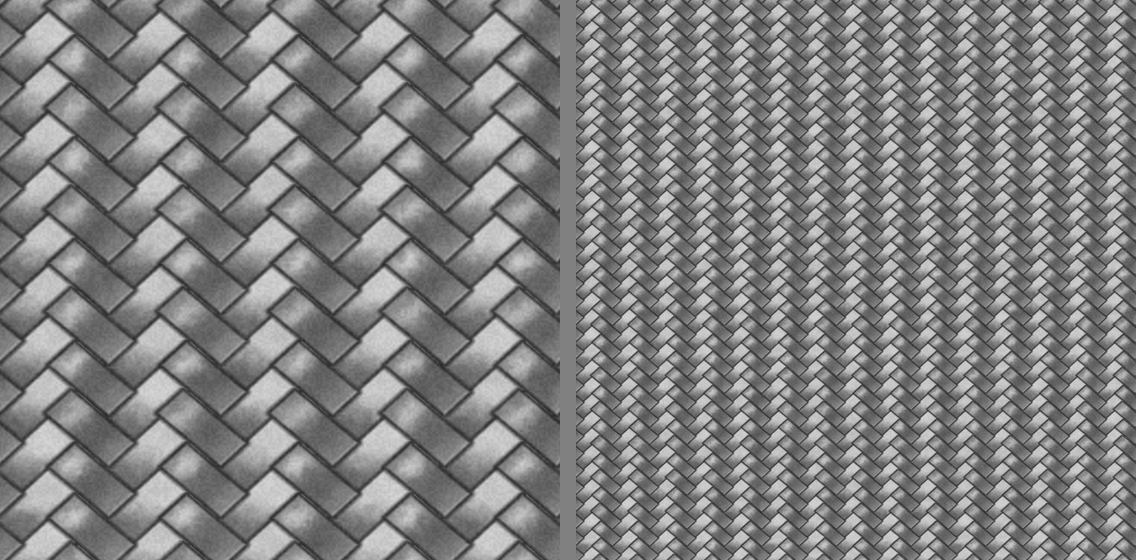
Left, the tile; right, the same tile 3 across and 3 down.
This texture is drawn by a WebGL 1 fragment shader. Its source:

```glsl
precision highp float;
// Grey metal basket weave: glossy straps rise to the right, darker ones fall
// across them, each passing over two and under two. The diagonal band coordinates
// come from whole repeat counts, so the weave and its wrapped noise tile.

#define COLUMNS 5.0
#define ROWS 11.0
#define STRAP_HALF 0.455
#define STRAP_TILT 0.04
#define GAP_GREY 0.20
#define DARK_GREY 0.385
#define MID_GREY 0.50
#define LIGHT_GREY 0.775
#define SHADOW_WIDTH 0.17
#define EDGE_SOFT 0.05
#define GRAIN 0.075
#define VARIATION 0.04

uniform vec2 u_resolution;

float hash(vec2 p) {
  vec3 q = fract(p.xyx * 0.1031);
  q += dot(q, q.yzx + 33.33);
  return fract((q.x + q.y) * q.z);
}

// Value noise that wraps after a whole number of cells
float wrapNoise(vec2 uv, float cells) {
  vec2 p = uv * cells, i = floor(p), f = fract(p);
  f = f * f * (3.0 - 2.0 * f);
  vec2 a = mod(i, cells), b = mod(i + 1.0, cells);
  return mix(mix(hash(a), hash(vec2(b.x, a.y)), f.x),
             mix(hash(vec2(a.x, b.y)), hash(b), f.x), f.y);
}

// Brightness offset of one strap piece, repeating with the canvas
float pieceTone(float column, float row, float salt) {
  vec2 id = vec2(mod(column, COLUMNS), mod(row, ROWS));
  return VARIATION * (hash(id + salt) - 0.5);
}

// Rising strap: bright at its upper right end, dim where it dives under
float risingShade(float along, float across, float mottle) {
  float lit = along + 0.6 * across + 0.35 * (mottle - 0.5);
  float shade = mix(0.41, LIGHT_GREY, smoothstep(-0.9, 0.35, lit));
  float seam = smoothstep(0.5, 0.40, abs(across));
  return mix(GAP_GREY + 0.05, shade, seam);
}

// Falling strap: a gloss band near its upper left end, a paler lower end
float fallingShade(float along, float across, float mottle, float longPiece) {
  float shade = mix(MID_GREY, DARK_GREY, smoothstep(-0.95, -0.25, along));
  shade += 0.09 * smoothstep(0.3, 0.9, along);
  float g = (along - 0.56 + 0.3 * (mottle - 0.5)) / 0.30;
  float spread = 1.0 - mix(3.0, 1.6, longPiece) * across * across;
  shade += mix(0.33, 0.27, longPiece) * exp(-g * g) * spread;
  float rim = smoothstep(-0.92, -1.0, along);
  return shade + 0.09 * rim;
}

void main() {
  vec2 uv = gl_FragCoord.xy / u_resolution;
  float soft = EDGE_SOFT + 1.5 * ROWS / min(u_resolution.x, u_resolution.y);

  // Band coordinates: s steps across falling straps, t across rising ones
  float s = ROWS * uv.y + 2.0 * COLUMNS * uv.x - 0.70;
  float t = ROWS * uv.y - 2.0 * COLUMNS * uv.x - 0.95;

  float mottle = 0.6 * wrapNoise(uv, 64.0) + 0.4 * wrapNoise(uv, 160.0);
  float grain = wrapNoise(uv, 256.0) - 0.5;

  // Rising straps form the lower layer
  float band = floor(t);
  float along = mod(s - band, 4.0) - 2.0;
  float column = floor((s - band) / 4.0);
  float grey = risingShade(along, t - band - 0.5, mottle);
  grey += pieceTone(column, band + 2.0 * column, 7.0);

  // Falling straps: nearest piece in this band and its two neighbours
  float nearest = 10.0;
  float topGrey = grey;
  for (int k = -1; k <= 1; k++) {
    band = floor(s) + float(k);
    along = mod(t - band + 1.0, 4.0) - 2.0;
    column = floor((t - band + 1.0) / 4.0);
    float row = mod(band + 2.0 * column, ROWS);
    float longPiece = mod(row, 2.0);
    float across = s - band - 0.5 + STRAP_TILT * along;
    float reach = along > 0.0 ? mix(1.0, 1.12, longPiece) : 1.05;
    vec2 d = abs(vec2(along, across)) - vec2(reach, STRAP_HALF);
    float dist = length(max(d, 0.0)) + min(max(d.x, d.y), 0.0);
    if (dist < nearest) {
      nearest = dist;
      topGrey = fallingShade(along, across, mottle, longPiece)
              + pieceTone(column, row, 19.0);
    }
  }

  // Contact shadow, then the upper layer with a darkened edge
  grey = mix(GAP_GREY, grey, smoothstep(0.0, SHADOW_WIDTH, nearest));
  topGrey *= mix(0.75, 1.0, smoothstep(0.0, -0.07, nearest));
  grey = mix(grey, topGrey, smoothstep(0.5 * soft, -0.5 * soft, nearest));

  // Fine grain and slight tarnish
  grey += GRAIN * grain + 0.05 * (wrapNoise(uv, 40.0) - 0.5);
  gl_FragColor = vec4(vec3(clamp(grey, 0.0, 1.0)), 1.0);
}
```
